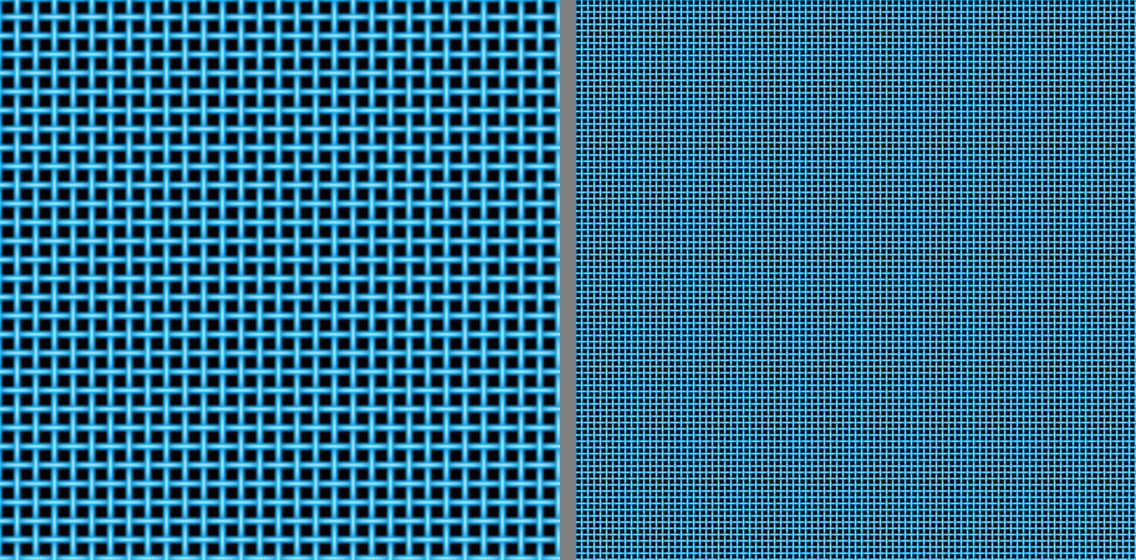
Left, the tile; right, the same tile 3 across and 3 down.
This pattern is drawn by a Shadertoy shader. Its source:

```glsl
// Plain weave of soft glowing blue threads over black, seamless on all edges.
#define THREADS 30.0                     // threads each way, even so the weave wraps
#define PHASE vec2(0.085, -0.09)         // offset from the canvas centre, in cells
#define CORE 0.06                        // half width of the fully lit thread
#define EDGE 0.295                       // half width where the glow ends
#define SHINE 0.15                       // half width of the highlight
#define UNDER_DIM 0.80                   // brightness of a thread passing below
#define THREAD_COLOR vec3(0.06, 0.69, 0.97)
#define SHINE_COLOR vec3(0.64, 0.89, 1.0)
#define GAP_COLOR vec3(0.0, 0.005, 0.012)

const float PI = 3.14159265;

// Thread colour in rgb, coverage in a; lift runs from -1 (below) to 1 (above)
vec4 thread(float dist, float lift) {
    float height = 0.5 + 0.5 * lift;
    float coverage = 1.0 - smoothstep(CORE, EDGE, dist);
    float shine = (1.0 - smoothstep(0.0, SHINE, dist)) * mix(0.3, 1.0, height);
    vec3 body = THREAD_COLOR * mix(UNDER_DIM, 1.0, smoothstep(0.0, 0.6, height));
    return vec4(mix(body, SHINE_COLOR, shine), coverage);
}

void mainImage(out vec4 fragColor, in vec2 fragCoord) {
    // One cell per crossing, centred on the crossing
    vec2 grid = (fragCoord / iResolution.xy - 0.5) * THREADS + PHASE;
    vec2 cell = floor(grid + 0.5);
    vec2 local = grid - cell;

    // Alternate which thread passes above
    float side = 1.0 - 2.0 * mod(cell.x + cell.y, 2.0);
    vec4 across = thread(abs(local.y), side * cos(PI * local.x));
    vec4 upright = thread(abs(local.x), -side * cos(PI * local.y));
    vec4 above = side > 0.0 ? across : upright;
    vec4 below = side > 0.0 ? upright : across;

    // Layer the threads over the gap
    vec3 color = mix(GAP_COLOR, below.rgb, below.a);
    color = mix(color, above.rgb, above.a);
    fragColor = vec4(color, 1.0);
}
```
